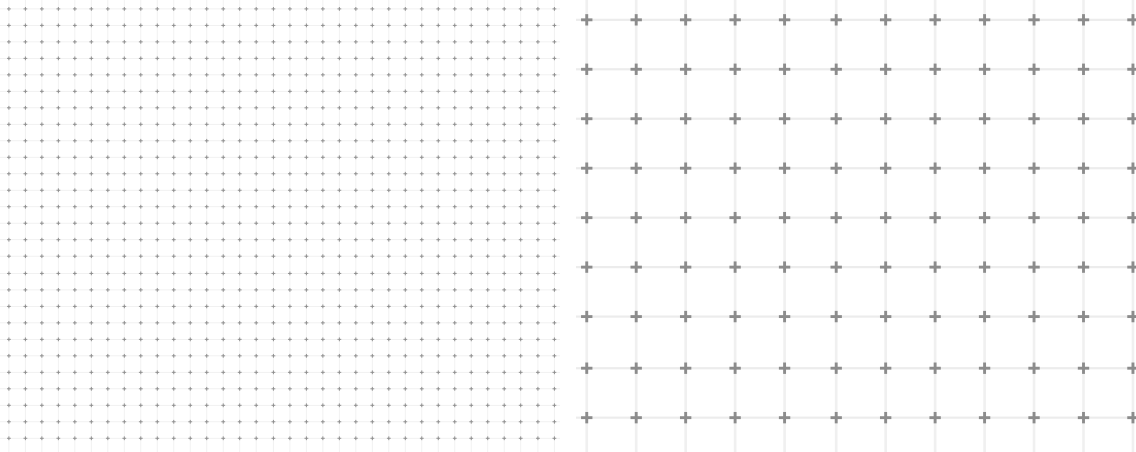
Left: the whole. Right: its middle third, enlarged.
Give the GLSL for this pattern, as a WebGL 2 fragment shader.

```glsl
#version 300 es
precision highp float;

uniform vec2 u_resolution;
out vec4 fragColor;

// Lengths are fractions of the canvas width
const float UNIT = 1.0 / 768.0;
const float MARKS_PER_TILE = 16.0;
const float PITCH = 22.61 * UNIT;
const float TILE = 362.75 * UNIT;
const vec2 FIRST_MARK = vec2(12.2) * UNIT;

const vec2 LINE_HALF_WIDTH = vec2(0.6, 0.5) * UNIT;
const float ARM_HALF_LENGTH = 2.6 * UNIT;
const float ARM_HALF_WIDTH = 0.66 * UNIT;

const vec3 PAPER = vec3(1.0);
const vec3 VERTICAL_LINE = vec3(0.94);
const vec3 HORIZONTAL_LINE = vec3(0.925);
const vec3 CROSS = vec3(0.55);

// Signed offset to the nearest mark; the gap at each tile seam is wider
vec2 offsetToMark(vec2 p, vec2 first, float pitch, float tile, float count) {
    vec2 inTile = mod(p - first + 0.5 * pitch, tile);
    vec2 index = min(floor(inTile / pitch), count - 1.0);
    return inTile - (index + 0.5) * pitch;
}

// Share of a pixel covered by a centred band
float bandCoverage(float d, float halfWidth, float pixel) {
    float low = max(d - 0.5 * pixel, -halfWidth);
    float high = min(d + 0.5 * pixel, halfWidth);
    return max(high - low, 0.0) / pixel;
}

float boxCoverage(vec2 d, vec2 halfSize, float pixel) {
    return bandCoverage(d.x, halfSize.x, pixel) * bandCoverage(d.y, halfSize.y, pixel);
}

// Union of two bars, with their shared centre counted once
float crossCoverage(vec2 d, float halfLength, float halfWidth, float pixel) {
    float across = boxCoverage(d, vec2(halfLength, halfWidth), pixel);
    float upright = boxCoverage(d, vec2(halfWidth, halfLength), pixel);
    float centre = boxCoverage(d, vec2(halfWidth), pixel);
    return clamp(across + upright - centre, 0.0, 1.0);
}

void main() {
    float pixel = 1.0 / u_resolution.x;
    // Tiles are laid from the top left corner
    vec2 p = vec2(gl_FragCoord.x, u_resolution.y - gl_FragCoord.y) * pixel;
    vec2 d = offsetToMark(p, FIRST_MARK, PITCH, TILE, MARKS_PER_TILE);

    // Faint grid
    vec3 color = PAPER;
    color = mix(color, VERTICAL_LINE, bandCoverage(d.x, LINE_HALF_WIDTH.x, pixel));
    color = mix(color, HORIZONTAL_LINE, bandCoverage(d.y, LINE_HALF_WIDTH.y, pixel));

    // Crosses at the intersections
    float cross = crossCoverage(d, ARM_HALF_LENGTH, ARM_HALF_WIDTH, pixel);
    color = mix(color, CROSS, cross);

    fragColor = vec4(color, 1.0);
}
```
